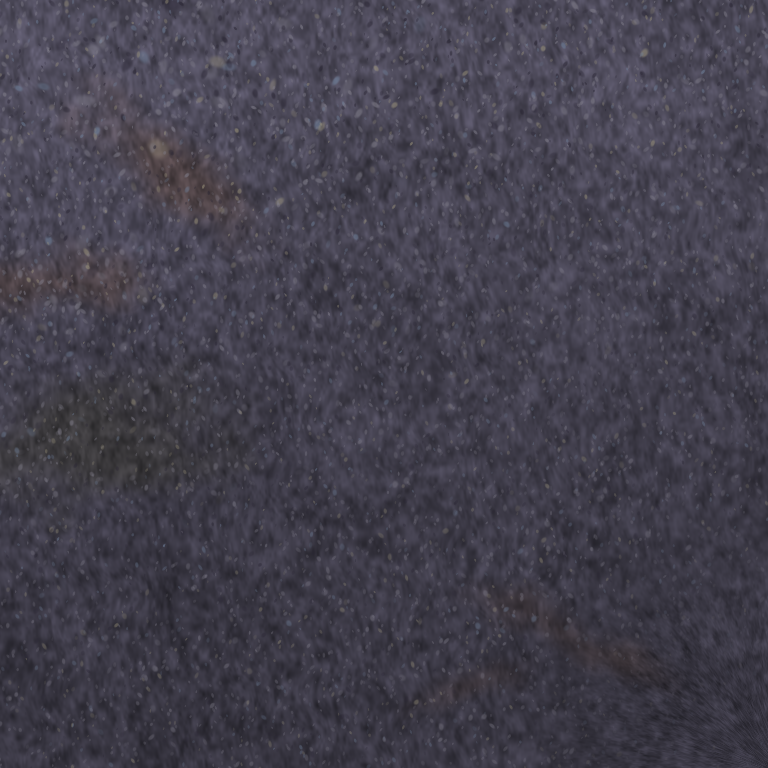
Write a Shadertoy shader that draws this texture.

```glsl
const vec3 ASPHALT = vec3(0.253, 0.243, 0.296);
const vec3 RUST = vec3(0.285, 0.232, 0.228);
const vec3 OLIVE = vec3(0.235, 0.228, 0.228);
const vec3 GREY_CHIP = vec3(0.50, 0.49, 0.54);
const vec3 WARM_CHIP = vec3(0.60, 0.57, 0.48);
const vec3 BLUE_CHIP = vec3(0.43, 0.50, 0.60);
const vec3 DARK_CHIP = vec3(0.16, 0.145, 0.20);
const vec2 GRAIN_SCALE = vec2(165.0, 85.0);
const float GRAIN_CONTRAST = 0.55;
const float GRIT_CONTRAST = 0.28;
const float PATCH_CONTRAST = 0.26;
const float LIGHT_BOTTOM = 0.86;
const float LIGHT_TOP = 1.15;
const vec2 FAN_CENTER = vec2(1.02, -0.01);

float hash(vec2 p) {
    vec3 q = fract(vec3(p.xyx) * 0.1031);
    q += dot(q, q.yzx + 33.33);
    return fract((q.x + q.y) * q.z);
}

float noise(vec2 p) {
    vec2 i = floor(p), f = fract(p);
    f = f * f * (3.0 - 2.0 * f);
    return mix(mix(hash(i), hash(i + vec2(1, 0)), f.x),
               mix(hash(i + vec2(0, 1)), hash(i + vec2(1, 1)), f.x), f.y);
}

float fbm(vec2 p) {
    float sum = 0.0, amp = 0.5;
    for (int i = 0; i < 4; i++) {
        sum += amp * noise(p);
        p = mat2(1.6, 1.2, -1.2, 1.6) * p + 17.3;
        amp *= 0.5;
    }
    return sum / 0.9375;
}

mat2 rotation(float a) {
    return mat2(cos(a), sin(a), -sin(a), cos(a));
}

// Soft elliptical stain, tilted by angle, with a ragged rim
float stain(vec2 p, vec2 center, vec2 size, float angle) {
    vec2 d = rotation(angle) * (p - center) / size;
    return smoothstep(1.2, 0.1, length(d) + 1.3 * (fbm(p * 13.0) - 0.5));
}

// Scatters tilted stone chips on a jittered grid and lays them over the base
vec3 chips(vec3 base, vec2 p, float cells, float density, float size,
           float opacity, float spread, float darkShare, float seed) {
    vec2 g = p * cells, cell = floor(g);
    for (int y = -1; y <= 1; y++)
    for (int x = -1; x <= 1; x++) {
        vec2 id = cell + vec2(x, y), key = id + seed;
        if (hash(key) > density) continue;
        vec2 jitter = vec2(hash(key + 31.7), hash(key + 67.1));
        vec2 d = rotation((hash(key + 11.9) - 0.5) * spread) * (g - id - jitter);
        float radius = size * mix(0.55, 1.1, hash(key + 83.3));
        d.x *= mix(1.2, 2.1, hash(key + 47.7));
        d += 0.18 * radius * (vec2(noise(g * 3.0 + seed), noise(g * 3.0 - seed)) - 0.5);
        float cover = smoothstep(1.25, 0.45, length(d) / radius);
        float kind = hash(key + 101.3);
        vec3 tone = kind < 0.16 ? WARM_CHIP : kind < 0.32 ? BLUE_CHIP : GREY_CHIP;
        if (hash(key + 131.9) < darkShare) tone = DARK_CHIP;
        float strength = opacity * mix(0.35, 1.0, hash(key + 151.1));
        base = mix(base, tone, cover * strength);
    }
    return base;
}

// Fine upright fibres that turn into rays near the lower right corner
float grain(vec2 p, float fan) {
    vec2 bend = 0.012 * vec2(noise(p * 22.0), noise(p * 22.0 + 50.0));
    vec2 q = rotation(-0.12) * (p + bend);
    float upright = 0.65 * noise(q * GRAIN_SCALE) + 0.35 * noise(q * GRAIN_SCALE * 1.9 + 9.0);
    vec2 d = p - FAN_CENTER;
    vec2 polar = vec2(atan(d.y, -d.x) * 55.0, length(d) * 110.0);
    float rays = 0.6 * noise(polar) + 0.4 * noise(polar * 2.0 + 5.0);
    return mix(upright, rays, fan) - 0.5;
}

void mainImage(out vec4 fragColor, in vec2 fragCoord) {
    vec2 p = fragCoord / iResolution.xy;
    float fan = smoothstep(0.42, 0.15, length(p - FAN_CENTER));
    float coarse = smoothstep(0.25, 0.95, p.y + 0.35 * (0.5 - p.x));
    float corner = smoothstep(0.8, 1.25, p.y + 0.7 * (1.0 - p.x) - 0.2);

    // Ground tone and stains
    vec3 color = ASPHALT;
    float rust = stain(p, vec2(0.22, 0.78), vec2(0.16, 0.06), 0.75)
               + stain(p, vec2(0.08, 0.63), vec2(0.14, 0.05), 0.0)
               + 0.8 * stain(p, vec2(0.76, 0.16), vec2(0.17, 0.04), 0.45)
               + 0.6 * stain(p, vec2(0.62, 0.11), vec2(0.12, 0.03), -0.4);
    color = mix(color, OLIVE, 0.8 * stain(p, vec2(0.13, 0.44), vec2(0.24, 0.10), -0.2));
    color = mix(color, RUST, 0.75 * min(rust, 1.0));

    // Light falloff, mottling and fibres
    float light = mix(LIGHT_BOTTOM, LIGHT_TOP, smoothstep(0.0, 1.0, p.y));
    light += 0.07 * corner + PATCH_CONTRAST * (fbm(p * 9.0 + 4.0) - 0.5);
    light += GRAIN_CONTRAST * mix(0.85, 1.1, coarse) * grain(p, fan);
    light += GRIT_CONTRAST * (noise(p * 75.0 + 21.0) - 0.5);
    color *= light;

    // Stones from large to small
    float calm = 1.0 - 0.75 * fan;
    color = chips(color, p, 24.0, 0.30, 0.36, 0.50 * corner, 3.0, 0.40, 7.0);
    color = chips(color, p, 48.0, 0.26, 0.34, 0.62 * coarse * calm, 2.6, 0.35, 201.0);
    color = chips(color, p, 80.0, 0.22, 0.38, mix(0.42, 0.62, coarse) * calm, 1.8, 0.22, 419.0);
    color = chips(color, p, 125.0, 0.30, 0.42, mix(0.32, 0.48, coarse) * calm, 1.4, 0.20, 613.0);

    fragColor = vec4(color, 1.0);
}
```
